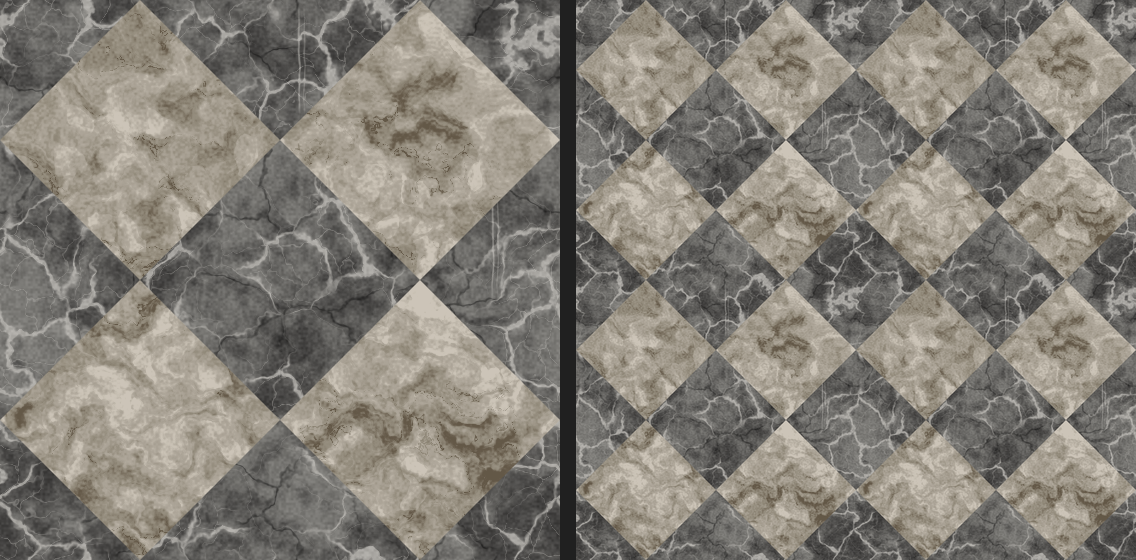
Left: one tile. Right: repeated 2 by 2.
This pattern is drawn by a three.js fragment shader. Its source:

```glsl
// Checkerboard of stone laid on its corners: 2 by 2 sandstone diamonds between
// grey veined marble ones. Each slab has its own noise seed in local coordinates
// and slab ids wrap at the canvas border, so the floor tiles without a seam.
varying vec2 vUv;

const float REPEATS = 2.0;
const float EDGE = 0.0012;       // softness of the joints
const float VEIN_SCALE = 9.0;    // vein cells across the canvas
const float VEIN_WIDTH = 0.07;   // in vein cells
const float CHIP_SCALE = 21.0;
const float GRAIN_SCALE = 230.0;
const vec3 MARBLE_DARK = vec3(0.25, 0.245, 0.24);
const vec3 MARBLE_LIGHT = vec3(0.48, 0.475, 0.46);
const vec3 VEIN = vec3(0.72, 0.71, 0.69);
const vec3 BROWN = vec3(0.39, 0.345, 0.28);
const vec3 TAN = vec3(0.58, 0.55, 0.49);
const vec3 SAND = vec3(0.67, 0.64, 0.59);
const vec3 CREAM = vec3(0.80, 0.77, 0.72);

float hash(vec2 p) {
  return fract(sin(dot(p, vec2(127.1, 311.7))) * 43758.5453);
}

float noise(vec2 p) {
  vec2 i = floor(p), f = fract(p);
  f = f * f * (3.0 - 2.0 * f);
  return mix(mix(hash(i), hash(i + vec2(1.0, 0.0)), f.x),
             mix(hash(i + vec2(0.0, 1.0)), hash(i + 1.0), f.x), f.y);
}

float fbm(vec2 p) {
  float sum = 0.0, amp = 0.516;
  for (int i = 0; i < 5; i++) {
    sum += amp * noise(p);
    p = mat2(1.6, 1.2, -1.2, 1.6) * p + 7.3;
    amp *= 0.5;
  }
  return sum;
}

vec2 warpField(vec2 p) {
  return vec2(fbm(p), fbm(p + 31.7)) - 0.5;
}

// Cellular noise: x = closeness to the cell border (0 on it), y = cell random
vec2 cells(vec2 p) {
  vec2 base = floor(p);
  float near = 9.0, second = 9.0, id = 0.0;
  for (int y = -1; y <= 1; y++) for (int x = -1; x <= 1; x++) {
    vec2 c = base + vec2(float(x), float(y));
    float d = length(c + vec2(hash(c), hash(c + 57.3)) - p);
    if (d < near) { second = near; near = d; id = hash(c + 11.9); }
    else second = min(second, d);
  }
  return vec2(second - near, id);
}

float line(float d, float width) {
  return 1.0 - smoothstep(0.0, width, d);
}

// Straight upright pair of veins, in the two slabs whose id is off-diagonal
float streak(vec2 l, vec2 id, vec2 warp) {
  float x = l.x - mix(-0.121, 0.035, id.x) + warp.x * 0.012;
  float y = abs(l.y - mix(0.065, -0.11, id.x));
  float pair = line(abs(x), 0.003) + 0.6 * line(abs(x - 0.009), 0.0025);
  return pair * abs(id.x - id.y) * line(y - 0.06, 0.05);
}

vec3 marble(vec2 l, vec2 id) {
  vec2 p = l + id * vec2(2.7, 3.9) + 1.3;
  vec2 warp = warpField(p * 13.0);
  float cloud = fbm(p * 10.0 + warp * 2.5);
  float grain = noise(p * GRAIN_SCALE) - 0.5;
  float mottle = fbm(p * 45.0) - 0.5;
  vec3 col = mix(MARBLE_DARK, MARBLE_LIGHT, smoothstep(0.22, 0.78, cloud + 0.4 * mottle));

  // Veins fade in and out; the strong ones sit in a milky halo
  vec2 q = p + warp * 0.10;
  float presence = smoothstep(0.36, 0.64, fbm(p * 8.0 + 50.0));
  float broad = cells(q * VEIN_SCALE).x;
  float thin = cells(q * VEIN_SCALE * 2.3 + 9.0).x;
  float vein = line(broad, VEIN_WIDTH * (0.6 + presence)) * (0.15 + 0.65 * presence);
  vein += line(thin, VEIN_WIDTH) * 0.35 * presence;
  vein += exp(-7.0 * broad) * presence * (0.32 + 1.2 * mottle);
  vein += 0.55 * streak(l, id, warp);
  float crack = line(cells(q * 6.0 + 20.0).x, 0.05) * (1.0 - presence);
  col *= 1.0 - 0.35 * crack;
  return mix(col, VEIN, clamp(vein, 0.0, 0.85)) + 0.09 * grain;
}

// Broad light and dark areas: pale or brown heart above, pale patch or strata below
float slabTone(vec2 l, vec2 id, vec2 warp) {
  vec2 w = l + warp * 0.10;
  float pale = exp(-150.0 * dot(w + vec2(0.035, -0.015), w + vec2(0.035, -0.015)));
  float dark = exp(-110.0 * dot(w - vec2(0.0, 0.07), w - vec2(0.0, 0.07)));
  float band = smoothstep(-0.012, 0.012, l.y + 0.14 * l.x - 0.022 + warp.y * 0.04);
  float upper = mix(0.26 * pale - 0.05, 0.06 - 0.24 * dark, id.x);
  float lower = mix(0.16 * pale, mix(-0.10, 0.15, band), id.x);
  return mix(lower, upper, id.y);
}

vec3 sandstone(vec2 l, vec2 id) {
  vec2 p = l + id * vec2(3.1, 2.3) + 5.7;
  vec2 warp = warpField(p * 15.0);
  float cloud = fbm(p * 11.0 + warp * 3.0) - 0.5;
  float mottle = fbm(p * 36.0 + warp * 5.0) - 0.5;
  float strata = fbm(p * vec2(10.0, 46.0) + warp * vec2(2.0, 7.0)) - 0.5;
  float grain = noise(p * GRAIN_SCALE) - 0.5;
  float tone = 0.53 + 0.8 * cloud + 0.8 * mottle + 0.22 * grain;
  tone += strata * mix(0.9, 0.35, id.y) + slabTone(l, id, warp);

  // Pale angular chips and fine brown fissures
  vec2 chip = cells(p * CHIP_SCALE + warp * 1.2);
  tone += 0.20 * step(0.88, chip.y) * smoothstep(0.04, 0.16, chip.x);
  float fissure = abs(fbm(p * vec2(9.0, 16.0) + warp * 2.0 + 70.0) - 0.5);
  tone -= 0.32 * line(fissure, 0.014) * smoothstep(-0.08, 0.12, -cloud);

  vec3 col = mix(BROWN, TAN, smoothstep(0.0, 0.42, tone));
  col = mix(col, SAND, smoothstep(0.36, 0.66, tone));
  return mix(col, CREAM, smoothstep(0.62, 1.0, tone));
}

void main() {
  vec2 grid = vUv * REPEATS;
  vec2 sandLocal = (fract(grid) - 0.5) / REPEATS;
  vec2 marbleLocal = (fract(grid + 0.5) - 0.5) / REPEATS;
  vec2 sandId = mod(floor(grid), REPEATS);
  vec2 marbleId = mod(floor(grid + 0.5), REPEATS);

  float inside = (0.5 / REPEATS - abs(sandLocal.x) - abs(sandLocal.y)) * 0.7071;
  vec3 col = mix(marble(marbleLocal, marbleId), sandstone(sandLocal, sandId),
                 smoothstep(-EDGE, EDGE, inside));
  gl_FragColor = vec4(clamp(col, 0.0, 1.0), 1.0);
}
```
